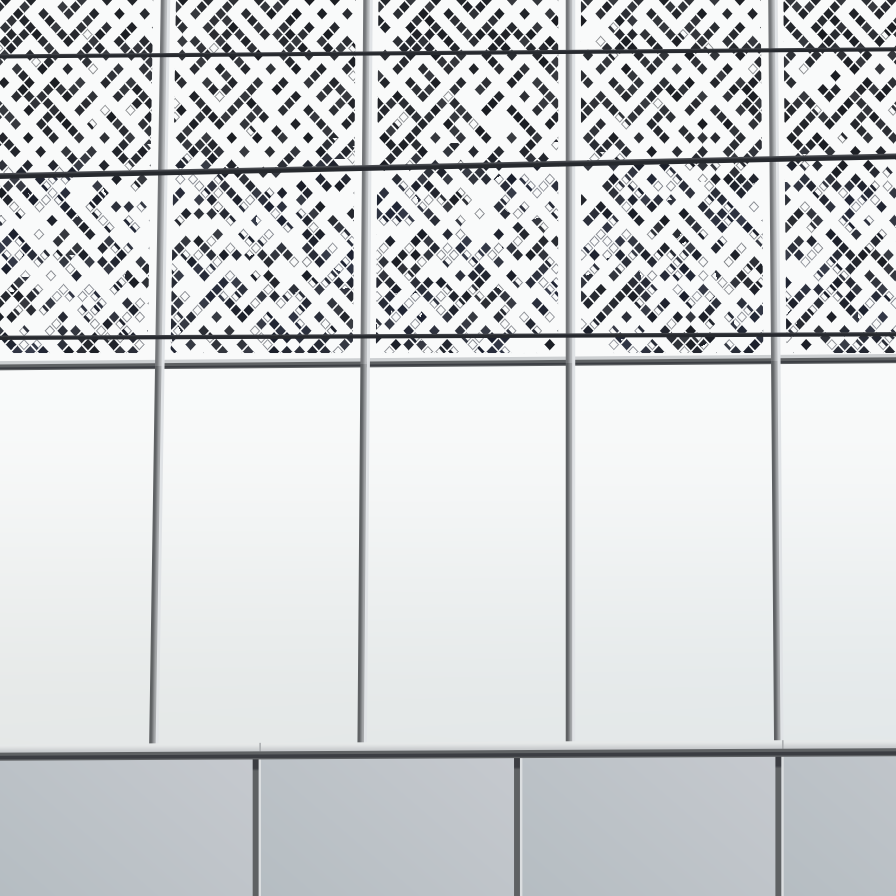
Write a Shadertoy shader that draws this texture.

```glsl
#define PANEL_PITCH 0.2338
#define PANEL_TAPER 0.0078
#define PANEL_ORIGIN 0.635
#define HOLES_ACROSS 16.0
#define HOLES_DOWN 65.0
#define HOLE_SIZE 0.41
#define LINK_CHANCE 0.46
#define JOINT_Y 0.594
#define LEDGE_Y 0.162
#define BASE_PITCH 0.2917
#define BASE_ORIGIN 0.577
#define SEAM_HALF 0.0036

const vec3 INK = vec3(0.10, 0.11, 0.13);
const vec3 DARK_STEEL = vec3(0.23, 0.24, 0.26);
const vec3 STEEL = vec3(0.37, 0.38, 0.39);
const vec3 LIGHT_STEEL = vec3(0.65, 0.66, 0.67);
const vec3 WHITE = vec3(0.975, 0.98, 0.98);

float hash(vec2 p) {
    vec3 q = fract(p.xyx * vec3(0.1031, 0.1030, 0.0973));
    q += dot(q, q.yzx + 33.33);
    return fract((q.x + q.y) * q.z);
}

// Coverage of a shape from its signed distance in canvas units
float fill(float d) { return clamp(0.5 - d * iResolution.y, 0.0, 1.0); }
float stripe(float d, float halfWidth) { return fill(abs(d) - halfWidth); }

// Signed offset to the nearest seam, given position in periods
float seamOffset(float k, float pitch) { return (fract(k + 0.5) - 0.5) * pitch; }

// Diagonal labyrinth of diamond holes, with worn or half closed ones
vec3 perforate(vec3 color, float f, float y, float panel) {
    vec2 lattice = vec2(HOLES_ACROSS * f);
    lattice += vec2(1.0, -1.0) * HOLES_DOWN * y;
    vec2 cell = floor(lattice);
    vec2 local = fract(lattice) - 0.5;
    vec2 odd = mod(cell, 2.0);
    float links = odd.x + odd.y;
    float open = links < 0.5 ? 1.0 : links > 1.5 ? 0.0 : step(hash(cell + 7.0), LINK_CHANCE);

    // Lower courses differ between panels and show more wear
    float low = smoothstep(0.85, 0.79, y);
    vec2 seed = cell + panel * vec2(17.0, 31.0);
    if (hash(seed + 3.0) < 0.03 + 0.09 * low) open = 1.0 - open;
    float patches = 0.5 + 0.25 * sin(f * 7.0 + y * 61.0 + panel * 2.1)
                  + 0.25 * sin(f * 11.0 - y * 43.0 + panel * 4.7);
    float worn = step(hash(seed + 51.0), 0.04 + low * (0.15 + 0.4 * patches));

    float scale = length(vec2(HOLES_ACROSS / PANEL_PITCH, HOLES_DOWN));
    float d = max(abs(local.x), abs(local.y)) - HOLE_SIZE;
    float hole = fill(d / scale);
    float rim = stripe((d + 0.05) / scale, 0.0005);
    float style = hash(seed + 89.0);
    float cut = fill((local.x * (style > 0.7 ? -1.0 : 1.0) + 0.1) / scale);
    float wornHole = max(0.55 * rim, hole * cut * step(0.4, style));
    float ink = open * mix(hole, wornHole, worn);

    // Blank margin around every perforated field
    ink *= fill((abs(f - 0.503) - 0.444) * PANEL_PITCH) * fill(JOINT_Y + 0.012 - y);
    vec3 tint = INK + 0.12 * hash(seed + 13.0) + vec3(0.0, 0.01, 0.05) * patches * low;
    return mix(color, tint, ink);
}

vec3 upperWall(vec2 uv) {
    float pitch = PANEL_PITCH - PANEL_TAPER * uv.y;
    float k = (uv.x - PANEL_ORIGIN) / pitch;
    float joint = uv.y - JOINT_Y - 0.008 * (uv.x - 0.5);

    // Plain panels shade softly downward
    float shade = smoothstep(0.58, 0.15, uv.y);
    vec3 color = mix(WHITE, vec3(0.89, 0.91, 0.915), shade);
    color += vec3(0.008, 0.0, -0.008) * (1.0 - uv.x) * shade;
    if (joint > 0.0) color = perforate(WHITE, fract(k), uv.y, floor(k));

    // Horizontal joint, then vertical seams lit from the right
    color = mix(color, vec3(0.80, 0.81, 0.82), stripe(joint - 0.005, 0.002));
    color = mix(color, STEEL, stripe(joint, 0.0033));
    color = mix(color, DARK_STEEL, stripe(joint + 0.001, 0.001));
    float s = seamOffset(k, pitch);
    color = mix(color, vec3(0.88, 0.89, 0.90), stripe(s - 0.005, 0.002));
    vec3 metal = mix(STEEL, LIGHT_STEEL, smoothstep(-0.002, 0.003, s));
    metal += 0.08 * step(0.0, joint);
    color = mix(color, metal, stripe(s, SEAM_HALF));

    // Tensioned cables: height, slope, half width
    vec3 cables[3] = vec3[3](vec3(0.941, 0.008, 0.0023),
                             vec3(0.8145, 0.022, 0.0032),
                             vec3(0.625, 0.004, 0.0024));
    for (int i = 0; i < 3; i++) {
        float d = uv.y - cables[i].x - cables[i].y * (uv.x - 0.5);
        color = mix(color, INK + 0.05 + 0.15 * smoothstep(0.0, 0.003, d), stripe(d, cables[i].z));
    }
    return color;
}

vec3 baseWall(vec2 uv, float ledge) {
    float k = (uv.x - BASE_ORIGIN) / BASE_PITCH;
    float s = seamOffset(k, BASE_PITCH);
    vec3 color = mix(vec3(0.71, 0.74, 0.76), vec3(0.79, 0.80, 0.82), fract(k) * 0.5 + uv.y * 2.0);
    color = mix(color, vec3(0.86, 0.87, 0.88), stripe(s - 0.0045, 0.0015));
    vec3 metal = mix(STEEL, DARK_STEEL, smoothstep(-0.022, -0.018, ledge));
    return mix(color, metal, stripe(s, 0.0033));
}

void mainImage(out vec4 fragColor, in vec2 fragCoord) {
    vec2 uv = fragCoord / iResolution.xy;
    float ledge = uv.y - LEDGE_Y - 0.005 * (uv.x - 0.5);
    vec3 color = mix(upperWall(uv), baseWall(uv, ledge), fill(ledge));

    // Ledge: pale cap with butt joints over a dark drip edge
    vec3 cap = mix(vec3(0.78, 0.79, 0.80), vec3(0.90, 0.91, 0.91), smoothstep(0.0, 0.009, ledge));
    float butt = seamOffset((uv.x - BASE_ORIGIN - 0.005) / (2.0 * BASE_PITCH) + 0.5, 2.0 * BASE_PITCH);
    cap = mix(cap, LIGHT_STEEL, stripe(butt, 0.0008));
    color = mix(color, cap, stripe(ledge - 0.005, 0.005));
    color = mix(color, STEEL, stripe(ledge + 0.004, 0.0045));
    color = mix(color, DARK_STEEL, stripe(ledge + 0.005, 0.002));
    fragColor = vec4(color, 1.0);
}
```
